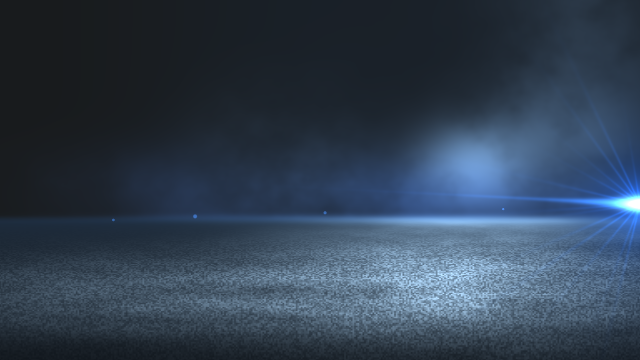
A Shadertoy shader for this background:

```glsl
#define HORIZON 0.393
#define FLARE_POS vec2(1.778, 0.433)
#define NIGHT vec3(0.095, 0.105, 0.112)
#define SMOKE_BLUE vec3(0.13, 0.24, 0.46)
#define SMOKE_PALE vec3(0.24, 0.33, 0.43)
#define FLOOR_LIGHT vec3(0.47, 0.57, 0.65)
#define FLARE_BLUE vec3(0.06, 0.34, 0.90)
#define GRAIN_SCALE 270.0
#define GRAIN_AMOUNT 0.55
#define RAY_COUNT 13

float hash(vec2 p) {
    vec3 q = fract(vec3(p.xyx) * 0.1031);
    q += dot(q, q.yzx + 33.33);
    return fract((q.x + q.y) * q.z);
}

float noise(vec2 p) {
    vec2 i = floor(p), f = fract(p);
    f = f * f * (3.0 - 2.0 * f);
    return mix(mix(hash(i), hash(i + vec2(1, 0)), f.x),
               mix(hash(i + vec2(0, 1)), hash(i + vec2(1, 1)), f.x), f.y);
}

float fbm(vec2 p) {
    float sum = 0.0, amp = 0.5;
    for (int i = 0; i < 5; i++) {
        sum += amp * noise(p);
        p = mat2(1.6, 1.2, -1.2, 1.6) * p + 7.3;
        amp *= 0.5;
    }
    return sum;
}

// Soft elliptical spot of light
float spot(vec2 p, vec2 center, vec2 size) {
    vec2 d = (p - center) / size;
    return exp(-dot(d, d));
}

vec3 backdrop(vec2 p) {
    vec3 col = NIGHT + vec3(0.005, 0.022, 0.045) * smoothstep(0.0, 1.0, p.x);
    float puff = smoothstep(0.2, 0.75, fbm(p * vec2(4.0, 4.5) + 3.0));
    float wisps = 0.35 + 1.1 * puff;

    // Pale clouds
    float pale = 0.75 * spot(p, vec2(1.31, 0.55), vec2(0.15, 0.10))
               + 0.40 * spot(p, vec2(1.54, 0.63), vec2(0.24, 0.15))
               + 0.22 * spot(p, vec2(1.62, 0.92), vec2(0.24, 0.26))
               + 0.20 * spot(p, vec2(0.80, 0.58), vec2(0.22, 0.16));
    col += SMOKE_PALE * pale * wisps;

    // Blue haze near the ground
    float haze = 0.55 * spot(p, vec2(1.22, 0.45), vec2(0.28, 0.09))
               + 0.28 * spot(p, vec2(0.80, 0.46), vec2(0.36, 0.13))
               + 0.20 * spot(p, vec2(0.40, 0.46), vec2(0.32, 0.11))
               + 0.35 * spot(p, vec2(1.62, 0.42), vec2(0.25, 0.09));
    return col + SMOKE_BLUE * haze * (0.55 + 0.75 * puff);
}

vec3 ground(vec2 p) {
    float depth = max(HORIZON - p.y, 0.0);
    float streaks = fbm(vec2(p.x * 4.0, p.y * 26.0));
    float light = 0.82 * spot(p, vec2(1.26, 0.23), vec2(0.50, 0.14))
                + 0.36 * spot(p, vec2(0.40, 0.18), vec2(0.55, 0.10))
                + 0.30 * spot(p, vec2(1.32, 0.37), vec2(0.36, 0.06))
                + 0.14 * spot(p, vec2(1.30, 0.08), vec2(0.70, 0.14));
    light *= 0.55 + 0.9 * streaks;

    // Rough asphalt, flattened toward the horizon
    float squash = 1.0 + 0.25 / (depth + 0.12);
    float grain = noise(p * GRAIN_SCALE * vec2(0.8, squash * 0.5)) - 0.5;
    grain *= GRAIN_AMOUNT * smoothstep(0.0, 0.15, depth);

    vec3 col = NIGHT + vec3(0.0, 0.02, 0.045);
    col += vec3(0.02, 0.05, 0.09) * exp(-depth * 12.0);
    col += FLOOR_LIGHT * light * (1.0 + grain * 1.3);
    col += 0.05 * grain;
    return col * mix(0.75, 1.0, smoothstep(0.0, 0.12, p.y));
}

vec3 flare(vec2 p) {
    vec2 d = p - FLARE_POS;
    float r = length(d);
    float angle = atan(d.y, -d.x);
    vec3 col = FLARE_BLUE * (0.55 * exp(-r * 9.0) + 0.7 * exp(-r * 28.0));

    // Thin rays fanning to the left
    for (int i = 0; i < RAY_COUNT; i++) {
        float k = float(i);
        float aim = mix(-1.45, 1.45, (k + hash(vec2(k, 4.0))) / float(RAY_COUNT));
        float reach = mix(0.06, 0.16, hash(vec2(k, 9.0)));
        float width = 0.0022 + 0.012 * r;
        float off = r * sin(angle - aim);
        col += FLARE_BLUE * 0.38 * exp(-off * off / (width * width) - r / reach);
    }

    // Long tilted streak and hot core
    float along = max(-d.x, 0.0);
    float across = d.y - along * 0.05;
    float thick = 0.004 + 0.014 * exp(-along * 8.0);
    float streak = exp(-across * across / (thick * thick));
    col += FLARE_BLUE * streak * 1.1 * exp(-along * 5.5);
    col += vec3(0.45, 0.75, 0.75) * streak * exp(-along * 13.0);
    return col + vec3(0.7, 0.75, 0.6) * spot(p, FLARE_POS, vec2(0.05, 0.018));
}

void mainImage(out vec4 fragColor, in vec2 fragCoord) {
    vec2 p = fragCoord / iResolution.y;
    p.x *= 1.7778 * iResolution.y / iResolution.x;

    float sky = smoothstep(HORIZON - 0.012, HORIZON + 0.012, p.y);
    vec3 col = mix(ground(p), backdrop(p), sky);

    // Glowing horizon
    col += vec3(0.16, 0.23, 0.30) * spot(p, vec2(1.30, HORIZON - 0.005), vec2(0.36, 0.014));
    col += vec3(0.04, 0.08, 0.14) * spot(p, vec2(0.90, HORIZON), vec2(0.60, 0.012));

    // Distant specks
    for (int i = 0; i < 4; i++) {
        float k = float(i);
        vec2 center = vec2(0.315 + 0.16 * k + 0.067 * k * k, 0.389 + 0.01 * k);
        float size = mix(0.004, 0.008, fract(k * 0.6 + 0.3));
        col += vec3(0.08, 0.20, 0.38) * smoothstep(size, size * 0.4, length(p - center));
    }

    col += flare(p);
    fragColor = vec4(clamp(col, 0.0, 1.0), 1.0);
}
```
